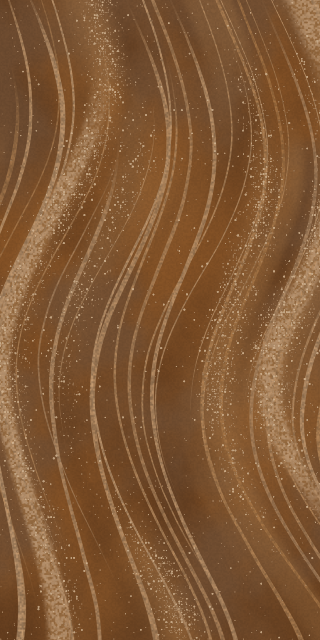
This texture is drawn by a Shadertoy shader. Its source:

```glsl
const int STRANDS = 34;
const vec3 UMBER = vec3(0.37, 0.225, 0.11);
const vec3 COPPER = vec3(0.51, 0.315, 0.145);
const vec3 DUSK = vec3(0.43, 0.305, 0.205);
const vec3 GOLD = vec3(0.63, 0.45, 0.27);
const vec3 SAND = vec3(0.67, 0.54, 0.41);
const vec3 SPARK = vec3(0.80, 0.69, 0.56);

float hash(vec2 p) {
    vec3 q = fract(p.xyx * vec3(0.1031, 0.1030, 0.0973));
    q += dot(q, q.yzx + 33.33);
    return fract((q.x + q.y) * q.z);
}

float noise(vec2 p) {
    vec2 i = floor(p), f = fract(p);
    f = f * f * (3.0 - 2.0 * f);
    return mix(mix(hash(i), hash(i + vec2(1, 0)), f.x),
               mix(hash(i + vec2(0, 1)), hash(i + vec2(1, 1)), f.x), f.y);
}

float fbm(vec2 p) {
    float sum = 0.0, amp = 0.5;
    for (int i = 0; i < 5; i++) {
        sum += amp * noise(p);
        p = mat2(1.6, 1.2, -1.2, 1.6) * p + 7.3;
        amp *= 0.5;
    }
    return sum;
}

// Straightens the S-shaped flow: the result is constant along a stream
float streamCoord(float x, float s) {
    float wave = 0.12 * cos(3.7 * (s - 0.3 - 0.2 * x));
    float drift = 0.25 * (x - 0.4) * smoothstep(1.3, 2.1, s);
    return x - wave - drift;
}

// Soft window between two values
float window(float v, float start, float end, float fade) {
    return smoothstep(start - fade, start + fade, v)
         * (1.0 - smoothstep(end - fade, end + fade, v));
}

float band(float u, float center, float halfWidth, float fade) {
    return window(u, center - halfWidth, center + halfWidth, fade);
}

// Scattered round grains; density is the share of filled cells
float grains(vec2 p, float scale, float density, float pixel) {
    vec2 g = p * scale, id = floor(g);
    float r = mix(0.22, 0.46, hash(id + 17.0));
    vec2 jitter = vec2(hash(id + 31.0), hash(id + 53.0)) * 2.0 - 1.0;
    float d = length(fract(g) - 0.5 - jitter * (0.5 - r));
    float soft = 0.5 * scale * pixel;
    return step(hash(id), density) * (1.0 - smoothstep(r - soft, r + soft, d));
}

// Coverage of one tapering, meandering strand
float strand(float u, float s, float k, float pixel) {
    float h1 = hash(vec2(k, 1.7)), h2 = hash(vec2(k, 5.1)), h3 = hash(vec2(k, 9.4));
    float center = -0.2 + 1.45 * (k + h1) / float(STRANDS);
    center += 0.035 * sin(s * mix(1.3, 2.8, h2) + 6.28 * h3);
    center += 0.003 * (noise(vec2(s * 9.0, k * 3.1)) - 0.5);
    float extent = window(s, -1.0 + 1.6 * h2, 1.1 + 1.8 * h3, 0.18);
    float w = mix(0.0017, 0.0078, h3 * h3) * mix(0.4, 1.0, extent);
    w *= 0.75 + 0.5 * noise(vec2(s * 4.0, k + 0.5));
    float line = 1.0 - smoothstep(w - 0.6 * pixel, w + 0.6 * pixel, abs(u - center));
    return line * extent * mix(0.6, 1.0, h1);
}

void mainImage(out vec4 fragColor, in vec2 fragCoord) {
    float pixel = 1.0 / iResolution.x;
    vec2 p = fragCoord * pixel;
    float s = iResolution.y * pixel - p.y;
    float u = streamCoord(p.x, s);
    float bead = noise(p * 170.0);

    // Cloudy brown ground with streaks along the flow
    float cloud = fbm(p * vec2(4.0, 3.2));
    float streak = noise(vec2(u * 13.0, s * 1.3));
    vec3 color = mix(UMBER, COPPER, smoothstep(0.2, 0.75, 0.65 * cloud + 0.35 * streak));
    color = mix(color, DUSK, 0.75 * smoothstep(0.42, 0.68, fbm(p * 3.0 + 11.0)));
    color = mix(color, GOLD, 0.35 * smoothstep(0.5, 0.95, noise(vec2(u * 10.0 + 4.0, s * 1.6))));

    // Broad sand bands, each with a loose halo
    float left = 0.12 + 0.12 * (1.0 - smoothstep(0.0, 0.7, s));
    float right = 0.94 + 0.10 * smoothstep(1.1, 1.6, s);
    float heart = 0.70 + 0.12 * smoothstep(0.3, 1.6, s);
    float core = band(u, left, 0.028, 0.012) * smoothstep(0.15, 0.6, s);
    core = max(core, band(u, right, 0.032, 0.018) * window(s, 0.45, 1.6, 0.2));
    core = max(core, band(u, 1.0, 0.08, 0.03) * (1.0 - smoothstep(0.1, 0.35, s)));
    float halo = band(u, left + 0.02, 0.04, 0.045) * (1.0 - 0.5 * smoothstep(0.9, 1.6, s));
    halo = max(halo, band(u, right, 0.05, 0.05) * window(s, 0.2, 1.5, 0.2));
    halo = max(halo, band(u, heart, 0.035, 0.05) * window(s, 0.35, 1.45, 0.35));
    halo = max(halo, band(u, 0.43, 0.04, 0.05) * smoothstep(1.45, 1.85, s));
    halo = max(halo, 0.45 * band(u, 0.31, 0.03, 0.05) * window(s, 0.4, 1.3, 0.3));
    vec3 beaded = mix(GOLD * 0.93, SAND * 1.08, smoothstep(0.15, 0.75, bead));
    color = mix(color, GOLD, 0.4 * halo);
    color = mix(color, beaded, 0.88 * core);

    // Thin strands, from gold to pale sand
    for (int i = 0; i < STRANDS; i++) {
        float k = float(i);
        vec3 tint = mix(GOLD, SAND, hash(vec2(k, 13.0))) * (0.84 + 0.32 * bead);
        color = mix(color, tint, 0.92 * strand(u, s, k, pixel));
    }

    // Bright grains gathered around the bands
    float density = 0.012 + halo * (0.15 + 0.55 * noise(p * 13.0)) * 0.75;
    color = mix(color, SAND, 0.75 * grains(p, 190.0, density, pixel));
    color = mix(color, SPARK, 0.85 * grains(p + 3.7, 125.0, 0.55 * density, pixel));

    color *= 0.96 + 0.08 * noise(p * 230.0);
    fragColor = vec4(color, 1.0);
}
```
